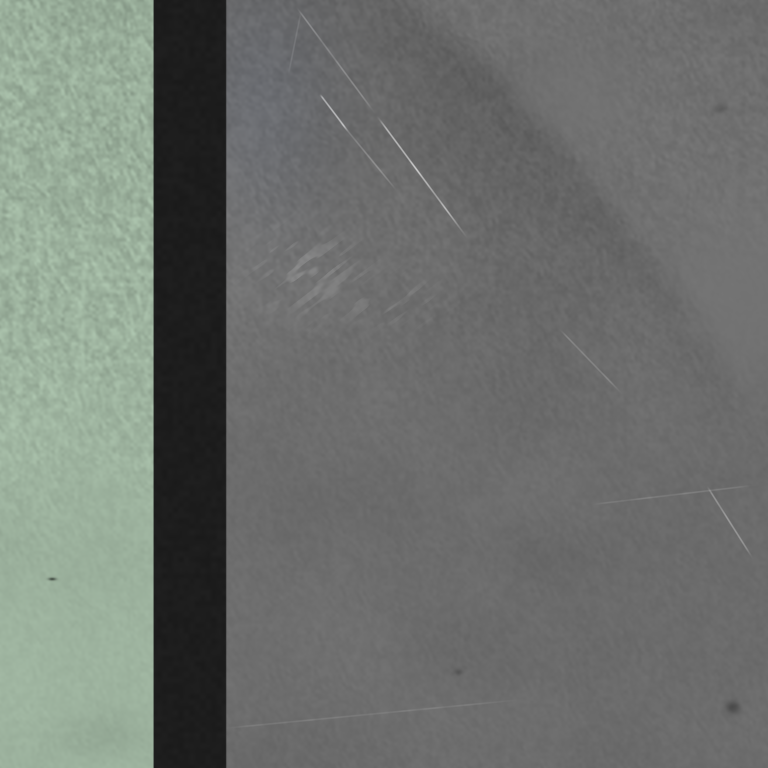
A Shadertoy shader for this texture:

```glsl
// Worn wall: pale green strip, black band and scratched grey plaster
#define GREEN vec3(0.615, 0.700, 0.620)
#define BLACK vec3(0.112, 0.112, 0.112)
#define GREY vec3(0.428, 0.428, 0.428)
#define BAND_LEFT 0.200
#define BAND_RIGHT 0.2945
#define GRAIN_SCALE 170.0
#define GRAIN_GREY 0.13
#define GRAIN_GREEN 0.24
#define ARC_CENTER vec2(-0.355, -0.175)
#define ARC_RADIUS 1.455
#define SCRATCH_WIDTH 0.0013

const int SCRATCHES = 9;

float hash(vec2 p) {
    vec3 q = fract(vec3(p.xyx) * 0.1031);
    q += dot(q, q.yzx + 33.33);
    return fract((q.x + q.y) * q.z);
}

float noise(vec2 p) {
    vec2 i = floor(p), f = fract(p);
    f = f * f * (3.0 - 2.0 * f);
    return mix(mix(hash(i), hash(i + vec2(1, 0)), f.x),
               mix(hash(i + vec2(0, 1)), hash(i + vec2(1, 1)), f.x), f.y);
}

float fbm(vec2 p) {
    float sum = 0.0, amp = 0.5;
    for (int i = 0; i < 4; i++) {
        sum += amp * noise(p);
        p = mat2(1.6, 1.2, -1.2, 1.6) * p + 7.3;
        amp *= 0.5;
    }
    return sum / 0.9375;
}

// Soft round blob with separate radii
float blob(vec2 p, vec2 center, vec2 radius) {
    vec2 d = (p - center) / radius;
    return exp(-dot(d, d));
}

// Fine fibres, bent by a slow warp
float fibres(vec2 p) {
    vec2 q = p + 0.012 * vec2(noise(p * 26.0), noise(p * 26.0 + 40.0));
    q = mat2(0.87, -0.5, 0.5, 0.87) * q;
    return noise(q * GRAIN_SCALE * vec2(1.15, 0.65)) * 0.6
         + noise(p * GRAIN_SCALE * 1.3 + 91.0) * 0.4 - 0.5;
}

// Thin line, fading at its ends
float scratch(vec2 p, vec4 s, float pixel) {
    vec2 a = p - s.xy, b = s.zw - s.xy;
    float t = clamp(dot(a, b) / dot(b, b), 0.0, 1.0);
    float line = 1.0 - smoothstep(0.0, SCRATCH_WIDTH + pixel * 0.6, length(a - b * t));
    return line * smoothstep(0.0, 0.12, t) * smoothstep(1.0, 0.8, t);
}

vec3 greenPaint(vec2 p) {
    float rough = mix(0.25, 1.0, smoothstep(0.22, 0.62, p.y + 0.15 * (fbm(p * 9.0) - 0.5)));
    float shade = 1.0 + GRAIN_GREEN * rough * fibres(p);
    shade += 0.07 * (fbm(p * 7.0 + 3.0) - 0.5);
    shade -= 0.03 * smoothstep(0.45, 0.9, p.y);
    shade -= 0.07 * blob(p, vec2(0.13, 0.04), vec2(0.06, 0.03));
    shade -= 0.55 * blob(p, vec2(0.068, 0.246), vec2(0.005, 0.002));
    return GREEN * shade;
}

vec3 greyPlaster(vec2 p, float pixel) {
    // Smooth, paler area beyond a broad arc
    float edge = length(p - ARC_CENTER) - ARC_RADIUS + 0.035 * (fbm(p * 14.0) - 0.5);
    float beyond = smoothstep(-0.015, 0.035, edge);
    float polish = beyond * (blob(p, vec2(0.98, 0.61), vec2(0.17, 0.13))
                           + 0.8 * blob(p, vec2(0.74, 0.88), vec2(0.09, 0.08)));
    polish = min(polish, 1.0);
    float along = smoothstep(0.35, 0.7, p.y);
    float shadow = (1.0 - beyond) * exp(min(edge, 0.0) * 9.0) * along;

    float shade = 1.0 + GRAIN_GREY * (1.0 - 0.85 * polish) * (0.65 + 0.5 * along) * fibres(p);
    shade += 0.13 * (fbm(p * 6.0 + 11.0) - 0.5) * (1.0 - 0.7 * polish);
    shade += 0.05 * polish - 0.11 * shadow;
    shade -= 0.06 * blob(p, vec2(0.69, 0.28), vec2(0.09, 0.05));
    shade -= 0.04 * blob(p, vec2(0.58, 0.15), vec2(0.10, 0.06));
    shade += 0.05 * blob(p, vec2(0.30, 0.78), vec2(0.07, 0.22));

    // Rubbed patch of short slanted marks
    vec2 slant = mat2(0.6, 0.8, -0.8, 0.6) * p;
    float marks = smoothstep(0.58, 0.85, noise(slant * vec2(190.0, 42.0)));
    shade += 0.20 * marks * (blob(p, vec2(0.40, 0.645), vec2(0.06, 0.05))
                           + 0.7 * blob(p, vec2(0.51, 0.61), vec2(0.06, 0.03)));

    // Long scratches: end points and strengths
    vec4 lines[SCRATCHES] = vec4[](
        vec4(0.385, 0.992, 0.490, 0.850), vec4(0.490, 0.850, 0.610, 0.688),
        vec4(0.416, 0.878, 0.454, 0.828), vec4(0.440, 0.845, 0.518, 0.750),
        vec4(0.728, 0.572, 0.812, 0.485), vec4(0.920, 0.368, 0.982, 0.270),
        vec4(0.770, 0.343, 0.990, 0.369), vec4(0.285, 0.051, 0.690, 0.090),
        vec4(0.392, 0.985, 0.375, 0.900));
    float strength[SCRATCHES] = float[](0.30, 0.75, 0.65, 0.28, 0.27, 0.38, 0.17, 0.14, 0.14);
    for (int i = 0; i < SCRATCHES; i++) {
        float wear = 0.6 + 0.6 * noise(p * 55.0 + float(i));
        shade += strength[i] * wear * scratch(p, lines[i], pixel);
    }

    // Small dark pits
    shade -= 0.32 * blob(p, vec2(0.954, 0.079), vec2(0.009, 0.008));
    shade -= 0.20 * blob(p, vec2(0.938, 0.858), vec2(0.010, 0.006));
    shade -= 0.20 * blob(p, vec2(0.597, 0.125), vec2(0.006, 0.004));
    vec3 tint = vec3(-0.008, 0.0, 0.018) * blob(p, vec2(0.34, 0.87), vec2(0.09, 0.15));
    return GREY * shade + tint;
}

void mainImage(out vec4 fragColor, in vec2 fragCoord) {
    vec2 p = fragCoord / iResolution.xy;
    float pixel = 1.0 / iResolution.y;
    vec3 band = BLACK + 0.02 * (noise(p * 140.0) - 0.5);
    vec3 color = mix(greenPaint(p), band, smoothstep(-pixel, pixel, p.x - BAND_LEFT));
    color = mix(color, greyPlaster(p, pixel), smoothstep(-pixel, pixel, p.x - BAND_RIGHT));
    fragColor = vec4(color, 1.0);
}
```
